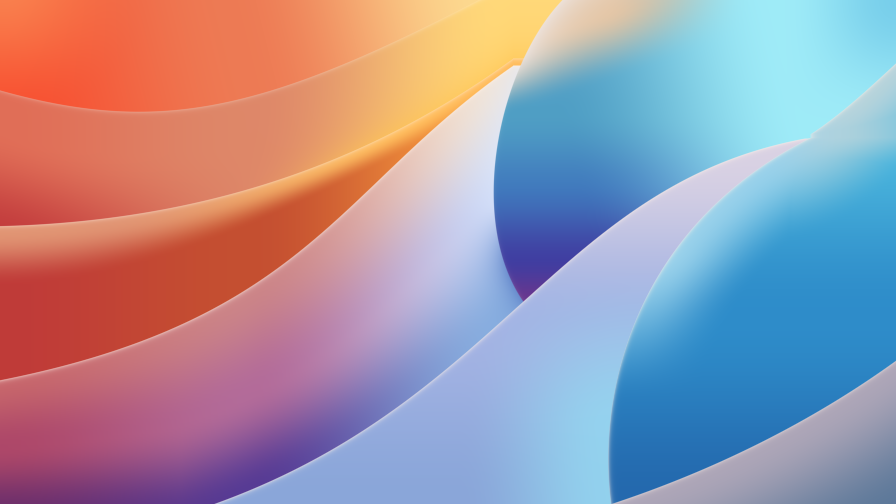
Write a Shadertoy shader that draws this background.

```glsl
// Overlapping satin ribbons: warm folds on the left, cool folds on the right.
// Each edge is a cubic Bezier solved as a height; sheets are painted back to
// front with colour ramps, a soft sheen and a thin bright rim.

#define RIM_WIDTH 0.0035
#define RIM_COLOR vec3(1.0, 0.95, 0.91)
#define SHEEN_WIDTH 0.17
#define SHADOW_WIDTH 0.025
#define SOLVE_STEPS 16

// Signed distance below the curve a-b-c-d (x must grow along it)
float below(vec2 p, vec2 a, vec2 b, vec2 c, vec2 d) {
    float lo = 0.0, hi = 1.0;
    for (int i = 0; i < SOLVE_STEPS; i++) {
        float m = 0.5 * (lo + hi), n = 1.0 - m;
        float x = n*n*n*a.x + 3.0*n*m*(n*b.x + m*c.x) + m*m*m*d.x;
        if (x < p.x) lo = m; else hi = m;
    }
    float t = 0.5 * (lo + hi), s = 1.0 - t;
    float y = s*s*s*a.y + 3.0*s*t*(s*b.y + t*c.y) + t*t*t*d.y;
    vec2 tangent = s*s*(b - a) + 2.0*s*t*(c - b) + t*t*(d - c);
    return (y - p.y) * tangent.x / length(tangent);
}

// Three colours at 0, 0.5 and 1
vec3 ramp(vec3 a, vec3 b, vec3 c, float t) {
    return mix(mix(a, b, smoothstep(0.0, 0.5, t)), c, smoothstep(0.5, 1.0, t));
}

// Lay a sheet with a lit rim over the colour so far
void sheet(inout vec3 col, vec3 paint, float d, float rim) {
    float aa = 0.75 / iResolution.y;
    paint = mix(paint, RIM_COLOR, rim * exp(-max(d, 0.0) / RIM_WIDTH));
    col = mix(col, paint, smoothstep(-aa, aa, d));
}

void mainImage(out vec4 fragColor, in vec2 fragCoord) {
    vec2 p = fragCoord / iResolution.y;
    p.x *= 16.0 / 9.0 * iResolution.y / iResolution.x;

    // Edges
    float dRed = below(p, vec2(-0.012, 0.824), vec2(0.324, 0.727), vec2(0.532, 0.78), vec2(0.995, 1.023));
    float dOrange = below(p, vec2(-0.012, 0.551), vec2(0.44, 0.56), vec2(0.764, 0.699), vec2(1.019, 0.884));
    float dRose = below(p, vec2(-0.012, 0.243), vec2(0.613, 0.363), vec2(0.671, 0.63), vec2(1.019, 0.87));
    float dFold = -below(p.yx, vec2(0.352, 1.083), vec2(0.502, 0.907), vec2(0.861, 0.981), vec2(1.0, 1.116));
    float dLilac = below(p, vec2(0.36, -0.022), vec2(0.995, 0.176), vec2(1.088, 0.63), vec2(1.597, 0.725));
    float dSide = -below(p.yx, vec2(-0.019, 1.215), vec2(0.236, 1.176), vec2(0.56, 1.273), vec2(0.727, 1.609));
    float dCrest = below(p, vec2(1.574, 0.713), vec2(1.655, 0.757), vec2(1.725, 0.826), vec2(1.794, 0.889));
    float dGrey = below(p, vec2(1.192, -0.007), vec2(1.412, 0.063), vec2(1.62, 0.167), vec2(1.794, 0.296));

    // Red to yellow backdrop
    vec3 col = ramp(vec3(0.97, 0.31, 0.19), vec3(0.93, 0.48, 0.33), vec3(0.99, 0.85, 0.56),
                    p.x + 0.25 * (p.y - 0.85));
    col = mix(col, vec3(0.98, 0.56, 0.34), 0.8 * smoothstep(0.3, 0.0, length(p - vec2(0.0, 1.05))));

    // Salmon sheet
    vec3 salmon = ramp(vec3(0.88, 0.43, 0.34), vec3(0.87, 0.53, 0.41), vec3(1.0, 0.85, 0.48), p.x);
    float salmonShade = smoothstep(0.08, 0.28, dRed) * smoothstep(0.55, 0.0, p.x);
    salmon = mix(salmon, vec3(0.74, 0.2, 0.22), 0.85 * salmonShade);
    float gold = smoothstep(0.45, 0.8, p.x) * exp(-abs(dOrange) / 0.04);
    sheet(col, mix(salmon, vec3(1.0, 0.77, 0.32), 0.6 * gold), dRed, 0.3);

    // Orange sheet, cream along its top
    vec3 orange = ramp(vec3(0.75, 0.23, 0.22), vec3(0.77, 0.31, 0.19), vec3(0.98, 0.62, 0.24), p.x);
    vec3 cream = mix(vec3(0.88, 0.58, 0.45), vec3(1.0, 0.74, 0.36), smoothstep(0.2, 0.85, p.x));
    float creamWidth = mix(0.12, 0.045, smoothstep(0.0, 0.8, p.x));
    sheet(col, mix(cream, orange, smoothstep(0.1, 1.0, dOrange / creamWidth)), dOrange, 0.45);

    // Rose to white ribbon, shaded across and along
    float across = clamp(dRose / max(dRose - dLilac, 0.001), 0.0, 1.0);
    vec3 upper = ramp(vec3(0.78, 0.40, 0.42), vec3(0.80, 0.52, 0.53), vec3(0.96, 0.89, 0.81), p.x);
    vec3 middle = ramp(vec3(0.68, 0.28, 0.41), vec3(0.70, 0.42, 0.60), vec3(0.79, 0.84, 0.96), p.x);
    vec3 lower = ramp(vec3(0.42, 0.18, 0.42), vec3(0.34, 0.23, 0.58), vec3(0.54, 0.69, 0.88), p.x);
    vec3 rose = ramp(upper, middle, lower, across);
    float foldSide = max(-dFold, 0.0);
    rose = mix(rose, vec3(0.88, 0.92, 0.99), 0.6 * exp(-foldSide / 0.06) * smoothstep(0.45, 0.7, p.y));
    rose = mix(rose, vec3(0.36, 0.50, 0.78), 0.75 * exp(-foldSide / SHADOW_WIDTH) * smoothstep(0.6, 0.44, p.y));
    sheet(col, rose, dRose, 0.6);

    // Blue fold: violet depth, cyan light, cream crown
    vec3 fold = mix(vec3(0.42, 0.21, 0.55), vec3(0.25, 0.24, 0.63), smoothstep(0.39, 0.49, p.y));
    fold = mix(fold, vec3(0.25, 0.47, 0.74), smoothstep(0.47, 0.64, p.y));
    fold = mix(fold, vec3(0.31, 0.62, 0.77), smoothstep(0.6, 0.78, p.y));
    fold = mix(fold, vec3(0.62, 0.92, 0.97), smoothstep(1.1, 1.58, p.x + 0.25 * (p.y - 0.8)));
    fold = mix(fold, vec3(0.47, 0.81, 0.92), smoothstep(1.55, 1.78, p.x) * smoothstep(0.75, 1.0, p.y));
    float crown = smoothstep(0.0, 0.14, p.y - 0.77 - 0.32 * (p.x - 1.0)) * smoothstep(1.5, 1.2, p.x);
    fold = mix(fold, vec3(0.89, 0.76, 0.62), crown);
    fold = mix(fold, vec3(0.93, 0.90, 0.89), 0.85 * exp(-max(dFold, 0.0) / 0.05) * smoothstep(0.78, 0.9, p.y));
    sheet(col, fold, dFold, 0.1);

    // Lilac ribbon
    vec3 lilac = ramp(vec3(0.54, 0.65, 0.85), vec3(0.64, 0.70, 0.89), vec3(0.85, 0.82, 0.89), p.y / 0.7);
    float aqua = smoothstep(0.3, 0.0, -dSide) * smoothstep(0.5, 0.15, p.y);
    sheet(col, mix(lilac, vec3(0.58, 0.86, 0.95), 0.8 * aqua), dLilac, 0.65);

    // Deep blue sheet with a pale sheen inside its upper edges
    float dBlue = min(dSide, dCrest);
    vec3 blue = ramp(vec3(0.14, 0.41, 0.68), vec3(0.18, 0.55, 0.79), vec3(0.30, 0.72, 0.87), p.y / 0.75);
    float sheen = smoothstep(SHEEN_WIDTH, 0.0, dBlue) * smoothstep(0.2, 0.5, p.y);
    vec3 pale = mix(vec3(0.60, 0.82, 0.92), vec3(0.72, 0.83, 0.86), smoothstep(1.5, 1.72, p.x));
    sheet(col, mix(blue, pale, sheen), dBlue, 0.55);

    // Grey corner
    vec3 grey = mix(vec3(0.68, 0.65, 0.72), vec3(0.36, 0.47, 0.60), smoothstep(0.0, 0.24, dGrey));
    sheet(col, grey, dGrey, 0.5);

    fragColor = vec4(clamp(col, 0.0, 1.0), 1.0);
}
```
